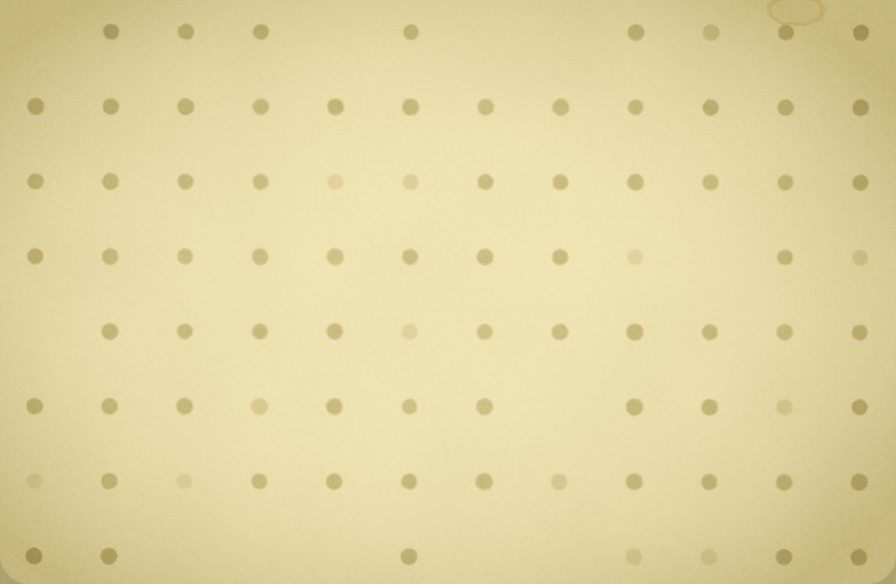
Write a Shadertoy shader that draws this texture.

```glsl
// Aged cream sheet with a 12 by 8 grid of soft olive dots, some faded or missing.
// Cells come from rounding a slightly skewed grid; a sine hash drives each dot's wear.
// A vignette, fine grain, dark lower corners and one ring stain age the paper.

const float ASPECT = 334.0 / 512.0;          // sheet height, its width being 1
const vec2  GRID_COUNT = vec2(12.0, 8.0);
const vec2  GRID_ORIGIN = vec2(0.0378, 0.0313);
const vec2  GRID_SKEW = vec2(0.004, -0.0015);
const float GRID_PITCH = 0.0837;
const float DOT_RADIUS = 0.0091;
const float DOT_SOFTNESS = 0.0018;
const float MISSING_INNER = 0.05;            // chance of a gap in inner rows
const float MISSING_OUTER = 0.48;            // chance in the top and bottom rows
const float FAINT_CHANCE = 0.12;
const float SMALL_CHANCE = 0.03;
const float GRAIN = 0.016;
const float MOTTLE = 0.014;

const vec3 PAPER_CENTRE = vec3(0.94, 0.89, 0.70);
const vec3 PAPER_EDGE = vec3(0.79, 0.73, 0.51);
const vec3 DOT_INK = vec3(0.84, 0.82, 0.70); // multiplies the paper
const vec3 STAIN_INK = vec3(0.95, 0.92, 0.80);

const vec2  VIGNETTE_CENTRE = vec2(0.48, 0.49);
const vec2  STAIN_CENTRE = vec2(0.889, 0.641);
const vec2  STAIN_RADII = vec2(0.033, 0.018);
const float CORNER_RADIUS = 0.035;

float hash(vec2 p) {
    return fract(sin(dot(p, vec2(127.1, 311.7))) * 43758.5453);
}

float noise(vec2 p) {
    vec2 i = floor(p), f = fract(p);
    f = f * f * (3.0 - 2.0 * f);
    return mix(mix(hash(i), hash(i + vec2(1, 0)), f.x),
               mix(hash(i + vec2(0, 1)), hash(i + vec2(1, 1)), f.x), f.y);
}

// Darkening from 0 in the middle to about 1 in the corners
float vignette(vec2 uv) {
    vec2 q = 2.0 * (uv - VIGNETTE_CENTRE) * vec2(1.03, 0.97);
    return min(0.5 * pow(dot(q, q), 1.6), 1.05);
}

// Ink coverage of the nearest dot, with its own size, strength and gaps
float dots(vec2 p, float edge, float pixel) {
    vec2 g = (p - GRID_ORIGIN - GRID_SKEW * p.yx) / GRID_PITCH;
    vec2 cell = clamp(floor(g + 0.5), vec2(0.0), GRID_COUNT - 1.0);
    float fade = hash(cell + 17.3);
    float size = hash(cell + 41.9);

    // Outer rows lose more dots, except toward the right
    bool outerRow = cell.y < 0.5 || cell.y > GRID_COUNT.y - 1.5;
    float outerChance = MISSING_OUTER * (1.0 - smoothstep(7.0, 9.0, cell.x));
    float missing = outerRow ? outerChance : MISSING_INNER;
    if (cell.x > GRID_COUNT.x - 1.5) missing = 0.0;
    if (hash(cell + 5.7) < missing) return 0.0;

    float radius = DOT_RADIUS * mix(0.94, 1.04, size);
    if (size < SMALL_CHANCE) radius *= 0.65;
    float strength = mix(0.88, 1.08, hash(cell + 73.1));
    if (fade < FAINT_CHANCE) strength *= mix(0.3, 0.75, fade / FAINT_CHANCE);

    // Slightly ragged rim, crisper toward the edges of the sheet
    float d = length(g - cell) * GRID_PITCH - radius;
    d += (noise(p * 320.0) - 0.5) * 0.0009;
    float soft = DOT_SOFTNESS * mix(1.0, 0.6, edge) + 0.5 * pixel;
    float mottled = mix(0.92, 1.06, noise(p * 450.0));
    return strength * mottled * (1.0 - smoothstep(-soft, soft, d));
}

// Thin broken ring with a weak fill
float stain(vec2 p) {
    vec2 q = (p - STAIN_CENTRE) / STAIN_RADII;
    float r = length(q) + 0.25 * (noise(p * 110.0) - 0.5);
    float ring = 1.0 - smoothstep(0.04, 0.16, abs(r - 0.9));
    float fill = 1.0 - smoothstep(0.8, 1.0, r);
    return ring * mix(0.5, 1.0, noise(p * 70.0)) + 0.25 * fill;
}

// Dark area outside the rounded lower corners
float lowerCorners(vec2 p) {
    vec2 q = CORNER_RADIUS - vec2(min(p.x, 1.0 - p.x), p.y);
    return smoothstep(-0.001, 0.003, length(max(q, 0.0)) - CORNER_RADIUS);
}

void mainImage(out vec4 fragColor, in vec2 fragCoord) {
    vec2 uv = fragCoord / iResolution.xy;
    vec2 p = uv * vec2(1.0, ASPECT);
    float pixel = 1.0 / iResolution.x;

    // Paper with broad mottling and fine grain
    float edge = vignette(uv);
    vec3 color = mix(PAPER_CENTRE, PAPER_EDGE, edge);
    color += MOTTLE * (noise(p * 14.0) - 0.5);
    color += GRAIN * mix(0.7, 1.4, edge) * (noise(p * 420.0) - 0.5);

    // Marks on the paper
    color *= mix(vec3(1.0), STAIN_INK, stain(p));
    color *= 1.0 - 0.12 * lowerCorners(p);
    color *= mix(vec3(1.0), DOT_INK, dots(p, edge, pixel) * mix(0.92, 1.15, edge));

    fragColor = vec4(clamp(color, 0.0, 1.0), 1.0);
}
```
